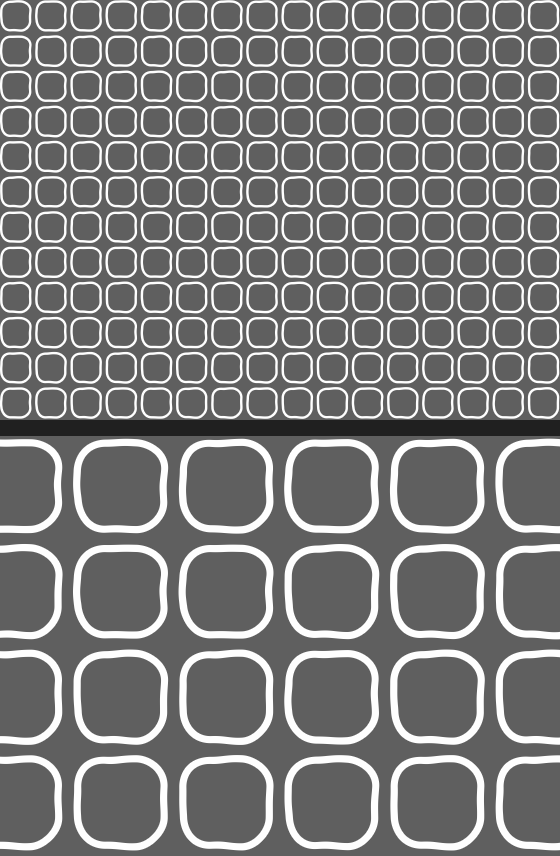
Top, the full canvas; bottom, a detail of the centre.
Reproduce this pattern procedurally as a WebGL 1 fragment shader.

```glsl
precision highp float;

uniform vec2 u_resolution;

// Lengths are fractions of the canvas height
#define PITCH 0.08377
#define FIRST_CENTER vec2(0.0377, 0.0378)
#define HALF_SIZE 0.0343
#define CORNER_RADIUS 0.0222
#define LINE_WIDTH 0.0057
#define WOBBLE 0.0006
#define CELL_VARIATION 0.0003
#define GROUND_COLOR vec3(0.373)
#define LINE_COLOR vec3(0.995)

float hash(vec2 p) {
  return fract(sin(dot(p, vec2(127.1, 311.7))) * 43758.55);
}

float roundedSquare(vec2 p, float halfSize, float radius) {
  vec2 q = abs(p) - halfSize + radius;
  return length(max(q, 0.0)) + min(max(q.x, q.y), 0.0) - radius;
}

// Uneven hand-drawn edge: one shared shape plus a faint change per cell
float edgeWobble(vec2 p, vec2 cell) {
  float angle = atan(p.y, p.x);
  float phase = 6.2832 * hash(cell);
  float shared = 0.6 * sin(3.0 * angle + 0.7) + 0.5 * sin(7.0 * angle + 2.1);
  return WOBBLE * shared + CELL_VARIATION * sin(5.0 * angle + phase);
}

void main() {
  // Cells are counted from the upper left corner
  float pixel = 1.0 / u_resolution.y;
  vec2 position = vec2(gl_FragCoord.x, u_resolution.y - gl_FragCoord.y) * pixel;
  vec2 grid = (position - FIRST_CENTER) / PITCH + 0.5;
  vec2 cell = floor(grid);
  vec2 local = (fract(grid) - 0.5) * PITCH;

  // Outline with a one-pixel soft edge
  float edge = roundedSquare(local, HALF_SIZE, CORNER_RADIUS);
  edge += edgeWobble(local, cell);
  float outline = abs(edge) - 0.5 * LINE_WIDTH;
  float coverage = clamp(0.5 - outline / pixel, 0.0, 1.0);

  gl_FragColor = vec4(mix(GROUND_COLOR, LINE_COLOR, coverage), 1.0);
}
```
